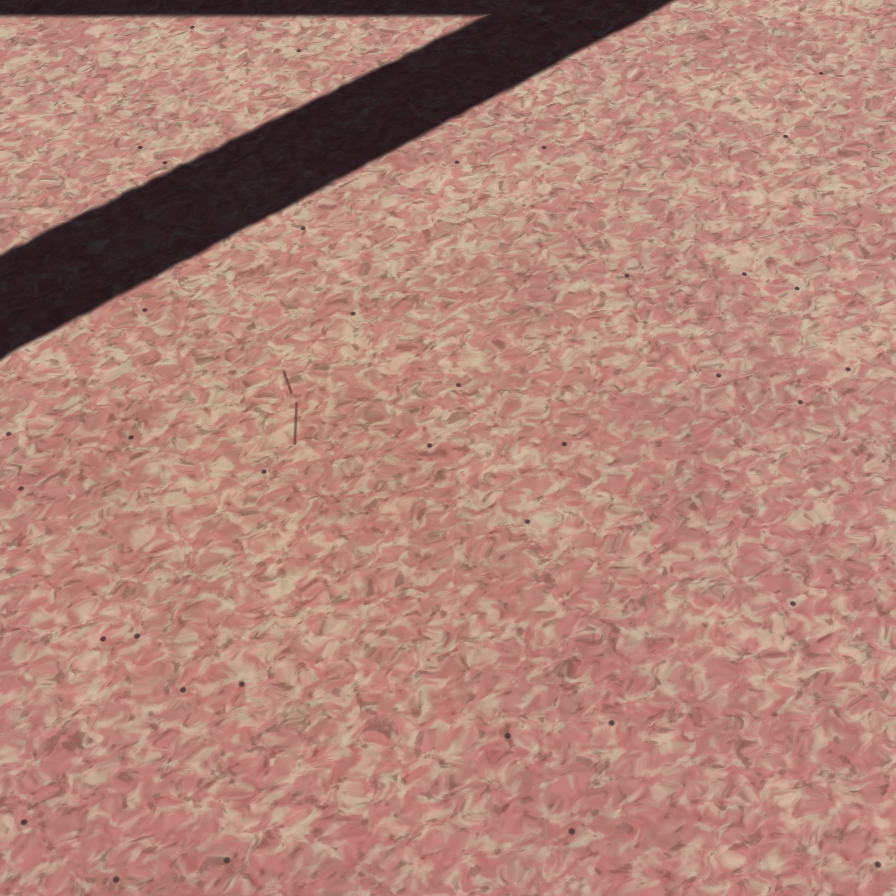
Give the GLSL for this texture, as a Shadertoy shader.

```glsl
// Sunlit pink granular ground in perspective, crossed by a dark slanted shadow.
#define GRAIN_SCALE 92.0
#define PERSPECTIVE 0.36
#define GRAIN_TILT 0.5
#define EDGE_SOFTNESS 0.004
#define STRIP_HEIGHT 0.982
#define PINK vec3(0.715, 0.465, 0.440)
#define BEIGE vec3(0.780, 0.680, 0.590)
#define PIT vec3(0.510, 0.350, 0.310)
#define SHADOW vec3(0.165, 0.108, 0.118)

float hash(vec2 p) {
    vec3 q = fract(vec3(p.xyx) * 0.1031);
    q += dot(q, q.yzx + 33.33);
    return fract((q.x + q.y) * q.z);
}

float noise(vec2 p) {
    vec2 cell = floor(p), f = fract(p);
    f = f * f * (3.0 - 2.0 * f);
    return mix(mix(hash(cell), hash(cell + vec2(1, 0)), f.x),
               mix(hash(cell + vec2(0, 1)), hash(cell + vec2(1, 1)), f.x), f.y);
}

float fbm(vec2 p) {
    float sum = 0.0, weight = 0.5;
    for (int i = 0; i < 3; i++) {
        sum += weight * noise(p);
        p = mat2(1.6, 1.2, -1.2, 1.6) * p + 17.3;
        weight *= 0.5;
    }
    return sum / 0.875;
}

mat2 rotate(float a) {
    return mat2(cos(a), -sin(a), sin(a), cos(a));
}

float segment(vec2 p, vec2 a, vec2 b) {
    vec2 d = b - a;
    return length(p - a - d * clamp(dot(p - a, d) / dot(d, d), 0.0, 1.0));
}

// Coverage of the slanted bar joined to the strip along the top
float shadowMask(vec2 uv) {
    float wobble = 0.003 * (noise(uv * 70.0) - 0.5);
    float aboveLower = uv.y - (0.599 + 0.531 * uv.x) + wobble;
    float belowUpper = 0.716 + 0.4925 * uv.x - uv.y + wobble;
    float inStrip = uv.y - STRIP_HEIGHT;
    float inside = min(aboveLower, max(belowUpper, inStrip));
    return smoothstep(-EDGE_SOFTNESS, EDGE_SOFTNESS, inside);
}

// Sparse dark crumbs, one possible per coarse cell
float crumbs(vec2 p) {
    vec2 cell = floor(p);
    vec2 centre = 0.2 + 0.6 * vec2(hash(cell + 3.1), hash(cell + 8.7));
    float present = step(0.93, hash(cell + 21.0));
    return present * (1.0 - smoothstep(0.03, 0.09, length(fract(p) - centre)));
}

void mainImage(out vec4 fragColor, in vec2 fragCoord) {
    vec2 uv = fragCoord / iResolution.xy;

    // Ground plane: grains shrink and flatten towards the top
    vec2 ground = vec2(uv.x - 0.5, uv.y) / (1.0 - PERSPECTIVE * uv.y);
    vec2 p = rotate(GRAIN_TILT) * ground * GRAIN_SCALE * vec2(1.0, 1.0);
    p.x *= 0.75;
    p += 1.3 * (vec2(noise(p * 0.6), noise(p * 0.6 + 40.0)) - 0.5);

    // Overlapping grains
    float patches = fbm(ground * 9.0 + 5.0) - 0.5;
    float pale = fbm(p + 100.0) + 0.22 * patches + 0.06 * uv.y;
    float dark = fbm(p * 1.15 + 260.0);
    float hue = noise(p * 0.9 + 400.0) - 0.5;
    float shade = noise(p * 1.7 + 530.0) - 0.5;

    vec3 color = mix(PINK, BEIGE, 0.12 + 0.78 * smoothstep(0.38, 0.80, pale));
    color = mix(color, PIT, 0.62 * smoothstep(0.56, 0.84, dark));
    color += hue * vec3(0.035, -0.035, -0.015) + 0.085 * shade;

    // Broad tint: rosy below, warm in the middle, pale above
    float warm = exp(-10.0 * dot(uv - vec2(0.35, 0.5), uv - vec2(0.35, 0.5)));
    color += warm * vec3(-0.006, -0.004, -0.022);
    color += mix(vec3(0.0, -0.012, -0.004), vec3(0.022, 0.040, 0.036), uv.y);
    color *= 1.0 + 0.09 * patches;

    // Crumbs and a thin bent twig
    color = mix(color, vec3(0.25, 0.18, 0.18), 0.8 * crumbs(ground * 17.0));
    float twig = min(segment(uv, vec2(0.317, 0.585), vec2(0.325, 0.562)),
                     segment(uv, vec2(0.331, 0.550), vec2(0.329, 0.505)));
    color = mix(color, vec3(0.40, 0.24, 0.22), 0.7 * (1.0 - smoothstep(0.0005, 0.0025, twig)));

    // Shadow keeps faint cool grain
    vec3 shaded = SHADOW + 0.055 * (pale - 0.5) * vec3(0.8, 1.1, 1.0) + 0.025 * shade;
    shaded += vec3(0.0, 0.035, 0.035) * smoothstep(0.60, 0.82, dark);
    color = mix(color, shaded, shadowMask(uv));

    fragColor = vec4(clamp(color, 0.0, 1.0), 1.0);
}
```
